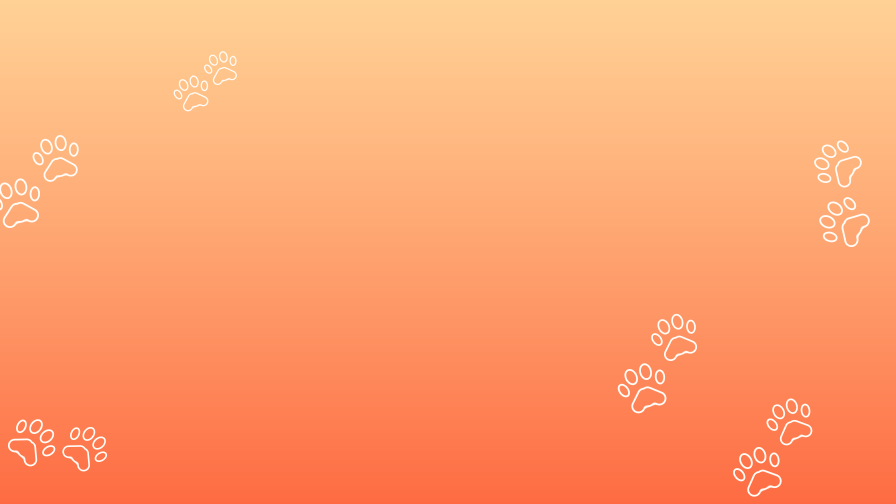
Write a Shadertoy shader that draws this background.

```glsl
// A warm vertical gradient with pairs of outlined paw prints near the edges.
// Each paw is a mirrored distance field (two toes and half a pad), and
// its zero contour is stroked with a thin, smooth light line.

#define TOP_COLOR    vec3(1.0, 0.82, 0.585)
#define BOTTOM_COLOR vec3(0.995, 0.42, 0.26)
#define LINE_COLOR   vec3(1.0, 0.99, 0.97)
#define GRADIENT_BOW 0.17    // how much faster the colour changes low down
#define PAW_UNIT     0.0926  // paw size in canvas heights
#define LINE_HALF    0.0185  // half stroke width in paw units
#define PAIR_GROWTH  1.06    // size of the second paw of a pair
#define PAIRS        6

// Position (canvas heights), lean in radians, scale of each first paw
const vec4 FIRST_PAW[PAIRS] = vec4[](
    vec4(0.118, 0.667, 0.25, 1.01), vec4(0.444, 0.852, 0.32, 0.72),
    vec4(1.347, 0.313, 0.36, 1.00), vec4(1.576, 0.146, 0.40, 0.99),
    vec4(1.678, 0.664, 1.04, 1.00), vec4(0.157, 0.097, -0.73, 0.95));

// Offset from the first paw to the second
const vec2 STEP[PAIRS] = vec2[](
    vec2(-0.079, -0.090), vec2(-0.058, -0.051), vec2(-0.063, -0.102),
    vec2(-0.063, -0.100), vec2(0.014, -0.116), vec2(-0.106, 0.012));

// Coordinates of p in a frame turned counterclockwise by angle
vec2 intoFrame(vec2 p, float angle) {
    float c = cos(angle), s = sin(angle);
    return mat2(c, -s, s, c) * p;
}

float ellipseDistance(vec2 p, vec2 radii) {
    p += 1e-4; // keeps the division safe at the centre
    float k = length(p / radii);
    return k * (k - 1.0) / length(p / (radii * radii));
}

float capsuleDistance(vec2 p, vec2 a, vec2 b, float radius) {
    vec2 ab = b - a;
    float t = clamp(dot(p - a, ab) / dot(ab, ab), 0.0, 1.0);
    return length(p - a - t * ab) - radius;
}

float smoothMin(float a, float b, float k) {
    float h = max(k - abs(a - b), 0.0) / k;
    return min(a, b) - h * h * k * 0.25;
}

float pawDistance(vec2 p) {
    p.x = abs(p.x);
    // Pad: two sloping lobes filled in at the middle
    float lobe = capsuleDistance(p, vec2(0.0375, 0.075), vec2(0.225, -0.10), 0.125);
    float heel = length(p - vec2(0.0, -0.0375)) - 0.1375;
    float pad = smoothMin(lobe, heel, 0.075);
    // Toes fan outward
    float inner = ellipseDistance(intoFrame(p - vec2(0.155, 0.503), -0.10), vec2(0.108, 0.152));
    float outer = ellipseDistance(intoFrame(p - vec2(0.390, 0.300), -0.28), vec2(0.085, 0.132));
    return min(pad, min(inner, outer));
}

// Line coverage of one paw
float pawLine(vec2 p, float lean, float size, float pixel) {
    float d = abs(pawDistance(intoFrame(p, lean) / size)) - LINE_HALF;
    return clamp(0.5 - d * size / pixel, 0.0, 1.0);
}

void mainImage(out vec4 fragColor, in vec2 fragCoord) {
    float pixel = 1.0 / iResolution.y;
    vec2 p = fragCoord * pixel;

    // Background gradient, slightly bowed
    float height = p.y * (1.0 + GRADIENT_BOW * (1.0 - p.y));
    vec3 color = mix(BOTTOM_COLOR, TOP_COLOR, height);

    // Pairs of paw prints
    float line = 0.0;
    for (int i = 0; i < PAIRS; i++) {
        vec4 paw = FIRST_PAW[i];
        float size = paw.w * PAW_UNIT;
        vec2 q = p - paw.xy;
        line = max(line, pawLine(q, paw.z, size, pixel));
        line = max(line, pawLine(q - STEP[i], paw.z, size * PAIR_GROWTH, pixel));
    }

    fragColor = vec4(mix(color, LINE_COLOR, line), 1.0);
}
```
